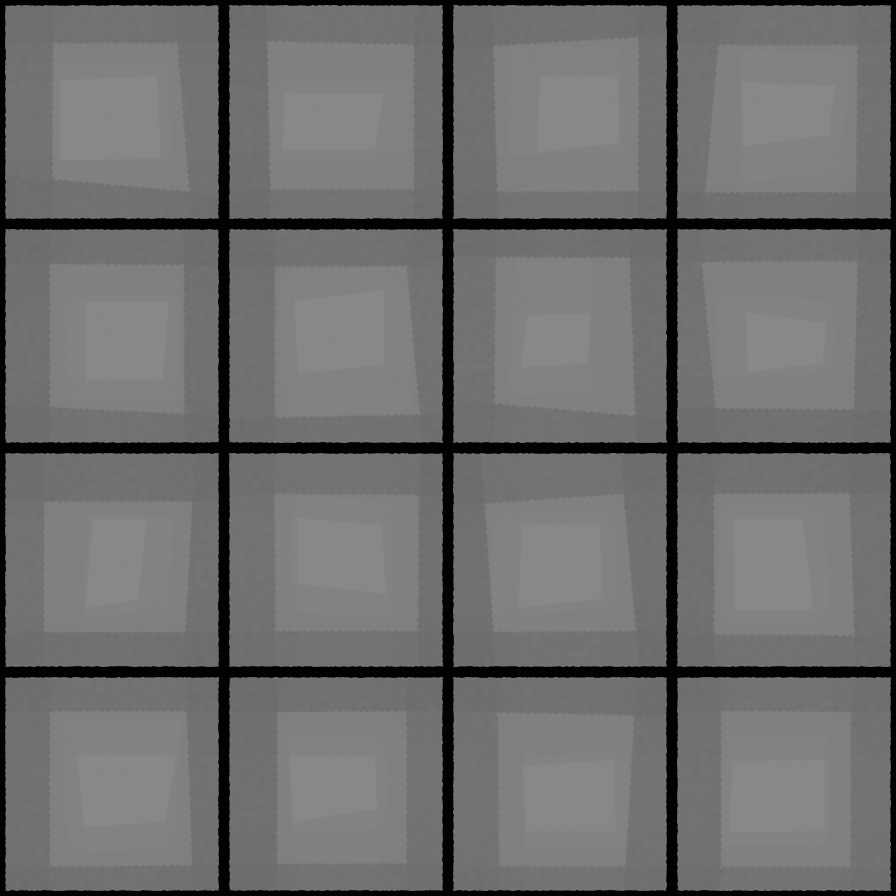
Write a WebGL 2 fragment shader that draws this pattern.

```glsl
#version 300 es
precision highp float;

#define CELLS 4.0
#define GROUT_HALF 0.0243
#define SCALLOPS 32.0
#define SCALLOP_DEPTH 0.008
#define INNER_DROP 0.022
#define FOLD_DROP 0.007
#define FRAME_DROP 0.056
#define GRAIN 0.014
#define GRAIN_PERIOD 128.0
#define PANE_COLOR vec3(0.532)
#define GROUT_COLOR vec3(0.008)

uniform vec2 u_resolution;
out vec4 fragColor;

const float PI = 3.14159;

// Four random values in 0..1 from an integer position and a seed
vec4 hash4(vec2 cell, float seed) {
    uvec4 v = uvec4(uint(cell.x), uint(cell.y), uint(seed), 7u);
    v = v * 1664525u + 1013904223u;
    v += v.yzxy * v.wxyz;
    v ^= v >> 16u;
    v += v.yzxy * v.wxyz;
    v ^= v >> 16u;
    return vec4(v & 65535u) / 65535.0;
}

float cornerGradient(vec2 corner, vec2 offset, float period) {
    float angle = 2.0 * PI * hash4(mod(corner, period), 90.0).x;
    return dot(vec2(cos(angle), sin(angle)), offset);
}

// Gradient noise that wraps after a whole period
float gradientNoise(vec2 p, float period) {
    vec2 i = floor(p), f = fract(p);
    vec2 w = f * f * f * (f * (f * 6.0 - 15.0) + 10.0);
    vec2 e = vec2(1.0, 0.0);
    float low = mix(cornerGradient(i, f, period),
                    cornerGradient(i + e.xy, f - e.xy, period), w.x);
    float high = mix(cornerGradient(i + e.yx, f - e.yx, period),
                     cornerGradient(i + e.xx, f - e.xx, period), w.x);
    return mix(low, high, w.y);
}

// Coverage of the left, right, bottom and top bands, with tilted edges
vec4 bandCover(vec2 p, vec4 inset, vec4 tilt, float soft) {
    vec4 along = vec4(p.yy, p.xx) - 0.5;
    vec4 fromSide = vec4(p.x, 1.0 - p.x, p.y, 1.0 - p.y);
    return smoothstep(-soft, soft, inset + tilt * along - fromSide);
}

// Strongest band, plus a little more where two directions overlap
float layerDrop(vec4 bands, float overlap) {
    float vertical = max(bands.x, bands.y);
    float horizontal = max(bands.z, bands.w);
    return max(vertical, horizontal) + overlap * min(vertical, horizontal);
}

void main() {
    vec2 uv = gl_FragCoord.xy / u_resolution;
    vec2 cell = mod(floor(uv * CELLS), CELLS);
    vec2 p = fract(uv * CELLS);
    float pixel = CELLS / min(u_resolution.x, u_resolution.y);

    // Frame insets follow their column or row, with some variation per cell
    vec4 shared = vec4(hash4(vec2(cell.x, 9.0), 1.0).xy, hash4(vec2(9.0, cell.y), 2.0).zw);
    vec4 vary = mix(hash4(cell, 3.0), shared, 0.5) - 0.5;
    vec4 frameInset = vec4(0.21, 0.18, 0.155, 0.19) + vary * vec4(0.14, 0.12, 0.09, 0.11);
    vec4 innerInset = vec4(0.335, 0.305, 0.325, 0.37)
                    + (hash4(cell, 4.0) - 0.5) * vec4(0.16, 0.19, 0.10, 0.11);
    vec4 foldInset = mix(frameInset, innerInset, hash4(cell, 5.0));

    // Mostly straight edges, now and then a clear lean
    vec4 lean = hash4(cell, 6.0) * 2.0 - 1.0;
    vec4 innerLean = hash4(cell, 7.0) * 2.0 - 1.0;
    vec4 frameTilt = 0.10 * lean * lean * lean;
    vec4 innerTilt = 0.16 * innerLean * abs(innerLean);

    // Scalloped rim of the frame bands
    vec2 bump = (abs(sin(p * SCALLOPS * PI)) - 0.64) * SCALLOP_DEPTH;
    vec4 frame = bandCover(p, frameInset + vec4(bump.yy, bump.xx), frameTilt, pixel);
    vec4 fold = bandCover(p, foldInset, innerTilt * 0.5, pixel * 1.5);
    vec4 inner = bandCover(p, innerInset, innerTilt, pixel * 1.2);

    // Stack the translucent layers
    vec4 strength = 0.9 + 0.22 * hash4(cell, 8.0);
    float frameAmount = layerDrop(frame * strength, 0.18);
    float drop = INNER_DROP * layerDrop(inner, 0.12)
               + FOLD_DROP * layerDrop(fold, 0.3)
               + FRAME_DROP * frameAmount;

    // Faint grain, stronger on the frame
    float grain = gradientNoise(uv * GRAIN_PERIOD, GRAIN_PERIOD);
    vec3 color = PANE_COLOR - drop + GRAIN * grain * mix(0.2, 1.0, min(frameAmount, 1.0));

    // Dark grout with a slightly rough edge
    vec2 toLine = min(p, 1.0 - p);
    float rough = 0.004 * gradientNoise(uv * GRAIN_PERIOD * 2.0, GRAIN_PERIOD * 2.0);
    float groutDistance = min(toLine.x, toLine.y) - GROUT_HALF + rough;
    float grout = 1.0 - smoothstep(-0.6 * pixel, 0.6 * pixel, groutDistance);
    fragColor = vec4(mix(color, GROUT_COLOR, grout), 1.0);
}
```
